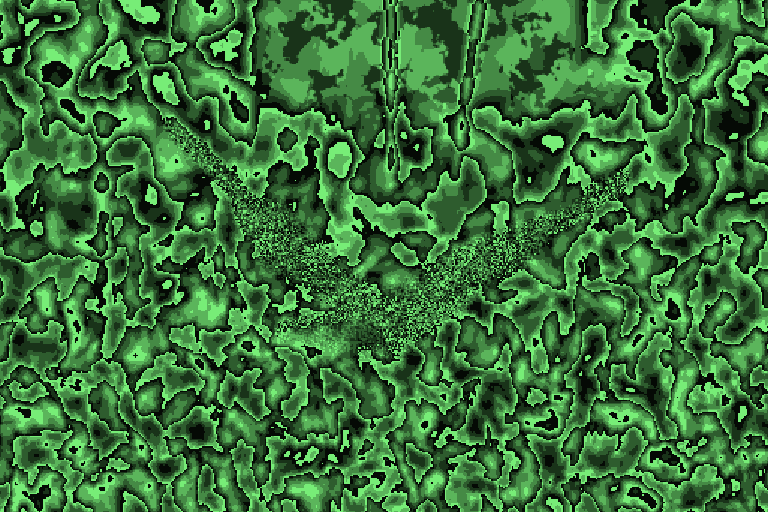
A WebGL 1 fragment shader for this texture:

```glsl
precision highp float;
// Green posterized contour bands: winding blobs, upright stems and a grainy V.
uniform vec2 u_resolution;

const float GRAIN_ROWS = 342.0;   // mosaic cells over the canvas height
const vec2 HUB = vec2(0.742, 0.355);
const vec2 LEFT_TIP = vec2(0.33, 0.75);
const vec2 RIGHT_TIP = vec2(1.22, 0.655);
const vec2 LOW_TIP = vec2(0.56, 0.36);

vec2 gradientAt(vec2 cell) {
  float h = fract(sin(dot(cell, vec2(127.1, 311.7))) * 43758.545);
  float angle = 6.2832 * h;
  return vec2(cos(angle), sin(angle));
}

float gradientNoise(vec2 p) {
  vec2 i = floor(p);
  vec2 f = p - i;
  vec2 u = f * f * f * (f * (f * 6.0 - 15.0) + 10.0);
  vec2 e = vec2(1.0, 0.0);
  float a = dot(gradientAt(i), f);
  float b = dot(gradientAt(i + e.xy), f - e.xy);
  float c = dot(gradientAt(i + e.yx), f - e.yx);
  float d = dot(gradientAt(i + e.xx), f - e.xx);
  return mix(mix(a, b, u.x), mix(c, d, u.x), u.y);
}

float fbm(vec2 p, float gain) {
  float sum = 0.0;
  float amplitude = 1.0;
  for (int i = 0; i < 4; i++) {
    sum += amplitude * gradientNoise(p);
    p = mat2(1.6, 1.2, -1.2, 1.6) * p + 7.3;
    amplitude *= gain;
  }
  return sum;
}

// Flattens peaks so that steep rims surround calm interiors.
float plateau(float n, float softness) {
  return n / sqrt(n * n + softness);
}

// Strength of a ragged streak that widens from tip to root.
float streak(vec2 p, vec2 root, vec2 tip, float rootWidth, float tipWidth) {
  vec2 axis = tip - root;
  float t = clamp(dot(p - root, axis) / dot(axis, axis), 0.0, 1.0);
  float width = mix(rootWidth, tipWidth, t);
  return 1.0 - smoothstep(0.35 * width, width, length(p - root - axis * t));
}

// Upright stem between two heights, as a narrow bump.
float stem(vec2 p, float x, float width, float low, float high) {
  float d = (p.x - x) / width;
  float span = smoothstep(low, low + 0.12, p.y)
             * (1.0 - smoothstep(high - 0.12, high, p.y));
  return exp(-d * d) * span;
}

// Height field whose fractional part selects the colour band.
float bandHeight(vec2 p) {
  vec2 warp = vec2(gradientNoise(p * 9.0), gradientNoise(p * 9.0 + 31.0));
  vec2 q = p + 0.035 * warp;

  float small = 1.15 * plateau(fbm(q * vec2(17.0, 14.0), 0.42), 0.18);
  float large = 1.25 * plateau(fbm(q * vec2(10.0, 7.5) + 19.0, 0.42), 0.09);
  float upper = smoothstep(0.35, 0.85, p.y + 0.25 * gradientNoise(p * 3.0));
  float height = mix(small, large, upper) + 0.55 * gradientNoise(p * 5.0 + 4.0);
  height += 0.22 * gradientNoise(p * 48.0);

  // Calm mottled panels at the top, parted by stems.
  float panel = smoothstep(0.46, 0.54, q.x) * (1.0 - smoothstep(1.1, 1.24, q.x))
              * smoothstep(0.73, 0.84, q.y);
  float mottled = 0.76 - 0.46 * smoothstep(0.02, 0.14, fbm(p * 13.0, 0.65));
  height = mix(height, mottled, 0.94 * panel);

  vec2 s = p + 0.12 * (q - p);
  height += 1.35 * stem(s, 0.763, 0.012, 0.6, 1.2);
  height += 1.1 * stem(s, 0.88 + 0.14 * (p.y - 0.6), 0.013, 0.6, 1.2);
  height += 0.9 * stem(s, 0.2, 0.018, 0.25, 0.85);

  // Speckled arms meeting at the hub, with a smoother core.
  float arms = max(streak(q, HUB, LEFT_TIP, 0.09, 0.024),
                   streak(q, HUB, RIGHT_TIP, 0.085, 0.022));
  arms = max(arms, streak(q, HUB, LOW_TIP, 0.06, 0.03));
  float speckle = gradientNoise(p * 171.0) + 0.6 * gradientNoise(p * 237.0 + 5.0);
  float core = streak(q, HUB - vec2(0.02, 0.02), LOW_TIP - vec2(0.0, 0.02), 0.04, 0.02);
  height = mix(height, 0.62 + 0.35 * height, 0.55 * arms);
  height += 0.95 * arms * speckle * (1.0 - 0.75 * core);
  return mix(height, 0.6 + 0.5 * speckle, 0.6 * core);
}

// Six green steps, from near black to bright.
vec3 bandColour(float phase) {
  float green = 0.04;
  green += 0.16 * step(0.16, phase);
  green += 0.16 * step(0.34, phase);
  green += 0.18 * step(0.54, phase);
  green += 0.17 * step(0.71, phase);
  green += 0.22 * step(0.86, phase);
  return green * vec3(0.5, 1.0, 0.5);
}

void main() {
  vec2 p = gl_FragCoord.xy / u_resolution.y;
  p = (floor(p * GRAIN_ROWS) + 0.5) / GRAIN_ROWS;
  gl_FragColor = vec4(bandColour(fract(bandHeight(p))), 1.0);
}
```
